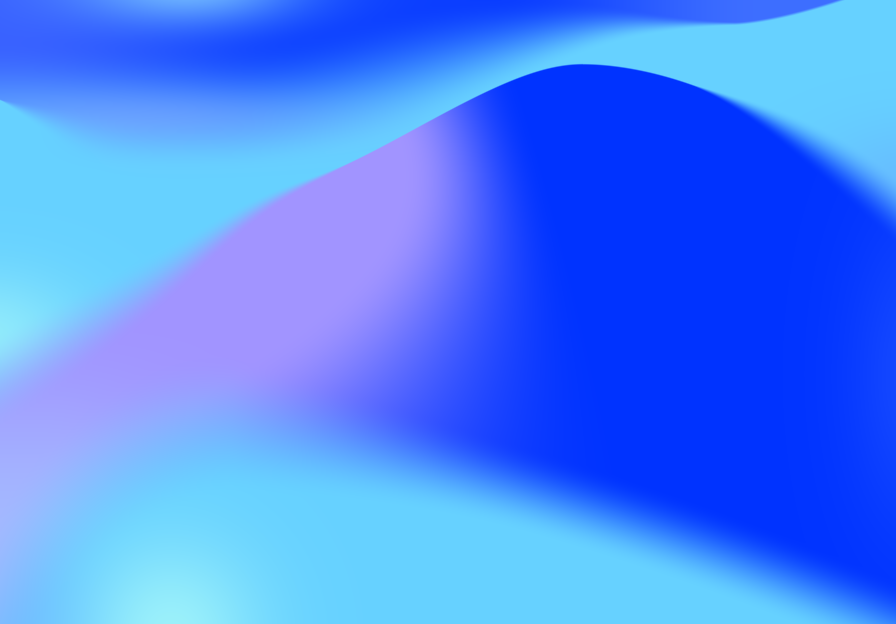
A Shadertoy shader for this background:

```glsl
const vec3 CYAN = vec3(0.40, 0.82, 1.00);
const vec3 AQUA = vec3(0.62, 0.95, 0.98);
const vec3 COBALT = vec3(0.00, 0.20, 1.00);
const vec3 LAVENDER = vec3(0.63, 0.58, 1.00);
const vec3 PERIWINKLE = vec3(0.50, 0.62, 1.00);

// Soft elliptical spot, 1 at its centre
float glow(vec2 p, vec2 centre, vec2 radius) {
    vec2 d = (p - centre) / radius;
    return exp(-dot(d, d));
}

// 0 below the edge, 1 above it; never thinner than a pixel
float above(float height, float softness) {
    float w = max(softness, 1.0 / iResolution.y);
    return smoothstep(-w, w, height);
}

// Crest of the hill: straight flank on the left, rounded shoulder on the right
float ridge(float x) {
    float d = x - 0.651;
    float left = sqrt(0.0072 + 0.81 * d * d) - 0.085;
    float right = 1.64 * pow(max(d, 0.0), 1.85);
    float bulge = 0.022 * exp(-pow(abs(x - 0.29) / 0.09, 2.0));
    return 0.897 - (d < 0.0 ? left : right) + bulge;
}

// Upper edge of the pale foreground
float shore(float x) {
    float d = x - 0.26;
    return 0.32 - (d < 0.0 ? 4.0 * d * d : 0.24 * d + 0.26 * d * d);
}

vec3 sky(vec2 p) {
    // Dark ribbon along the top, sharpening to the right
    float lower = mix(0.832, 0.962, smoothstep(0.24, 0.72, p.x))
                + 0.92 * pow(max(p.x - 0.82, 0.0), 1.5);
    float softness = mix(0.105, 0.003, smoothstep(0.40, 0.83, p.x));
    vec3 ribbon = mix(vec3(0.04, 0.24, 1.0), vec3(0.24, 0.43, 1.0),
                      smoothstep(0.55, 0.85, p.x));
    ribbon = mix(ribbon, vec3(0.22, 0.38, 1.0), 1.0 - smoothstep(0.0, 0.35, p.x));
    vec3 col = mix(CYAN, ribbon, above(p.y - lower, softness));

    // Violet haze beneath the ribbon and light spilling over the top
    col = mix(col, PERIWINKLE, 0.5 * glow(p, vec2(0.17, 0.81), vec2(0.22, 0.05)));
    col = mix(col, vec3(0.47, 0.76, 1.0), 0.9 * glow(p, vec2(0.21, 1.02), vec2(0.13, 0.06)));

    // Cyan fold at the left edge, dissolving inward
    float fold = 1.0 - above(p.y - 0.84 + 0.6 * p.x, 0.45 * p.x);
    col = mix(col, CYAN, fold * (1.0 - smoothstep(0.03, 0.22, p.x)));

    col = mix(col, AQUA, 0.75 * glow(p, vec2(-0.02, 0.46), vec2(0.11, 0.10)));
    return mix(col, vec3(0.40, 0.68, 1.0), 0.6 * glow(p, vec2(1.03, 0.70), vec2(0.12, 0.10)));
}

vec3 hill(vec2 p) {
    // Lavender flank turning to cobalt, wider lower down
    float drop = 0.72 - p.y;
    float start = 0.45 - 1.9 * drop * drop;
    float end = 0.61 + 0.2 * drop;
    vec3 col = mix(LAVENDER, COBALT, smoothstep(start, max(end, start + 0.1), p.x));
    // Below the flank the cobalt must not wrap around to the left
    float mist = (1.0 - smoothstep(0.05, 0.30, p.x)) * (1.0 - smoothstep(0.15, 0.50, p.y));
    col = mix(col, vec3(0.64, 0.72, 1.0), mist);
    return mix(col, vec3(0.15, 0.35, 1.0), 0.6 * glow(p, vec2(1.03, 0.40), vec2(0.08, 0.25)));
}

vec3 foreground(vec2 p) {
    vec3 col = mix(CYAN, AQUA, 0.95 * glow(p, vec2(0.19, -0.02), vec2(0.10, 0.15)));
    return mix(col, vec3(0.46, 0.72, 1.0), 0.8 * glow(p, vec2(0.0, 0.0), vec2(0.08, 0.20)));
}

void mainImage(out vec4 fragColor, in vec2 fragCoord) {
    vec2 p = fragCoord / iResolution.xy;

    float ridgeSoftness = 0.08 * (1.0 - smoothstep(0.0, 0.42, p.x))
                        + 0.055 * smoothstep(0.75, 1.0, p.x);
    float shoreSoftness = mix(0.14, 0.07, smoothstep(0.0, 0.6, p.x));

    // Back to front
    vec3 col = sky(p);
    col = mix(col, hill(p), above(ridge(p.x) - p.y, ridgeSoftness));
    col = mix(col, foreground(p), above(shore(p.x) - p.y, shoreSoftness));
    fragColor = vec4(col, 1.0);
}
```
